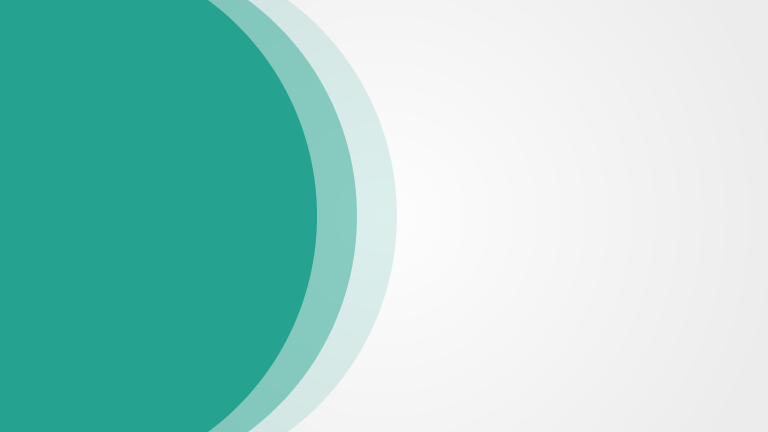
This background is drawn by a Shadertoy shader. Its source:

```glsl
// Three overlapping teal discs entering from the left over a pale backdrop.
// The backdrop is a soft radial gradient; each disc is a distance function
// blended in turn, from the faint outer disc to the solid inner one.

const vec3 TEAL = vec3(0.149, 0.637, 0.563);
const vec3 BACKDROP_LIGHT = vec3(0.992);
const vec3 BACKDROP_SHADE = vec3(0.926);

// Lengths are in canvas heights; x starts at the left, y at mid-height.
const vec2 GLOW_CENTER = vec2(0.889, 0.0);
const float GLOW_RADIUS = 0.92;
const float DISC_RADIUS = 0.6215;
const float INNER_DISC_X = 0.1123;
const float DISC_SPACING = 0.0925;
const int DISC_COUNT = 3;
const float DISC_OPACITY[DISC_COUNT] = float[](1.0, 0.46, 0.156);

vec3 backdrop(vec2 p) {
    float falloff = clamp(length(p - GLOW_CENTER) / GLOW_RADIUS, 0.0, 1.0);
    return mix(BACKDROP_LIGHT, BACKDROP_SHADE, falloff);
}

// Coverage of a disc, with an edge one pixel wide.
float discMask(vec2 p, vec2 center, float radius, float pixel) {
    float d = length(p - center) - radius;
    return clamp(0.5 - d / pixel, 0.0, 1.0);
}

void mainImage(out vec4 fragColor, in vec2 fragCoord) {
    float pixel = 1.0 / iResolution.y;
    vec2 p = fragCoord * pixel - vec2(0.0, 0.5);

    vec3 color = backdrop(p);

    // Layer the discs from back to front.
    for (int i = DISC_COUNT - 1; i >= 0; i--) {
        vec2 center = vec2(INNER_DISC_X + DISC_SPACING * float(i), 0.0);
        float mask = discMask(p, center, DISC_RADIUS, pixel);
        color = mix(color, TEAL, mask * DISC_OPACITY[i]);
    }

    fragColor = vec4(color, 1.0);
}
```
